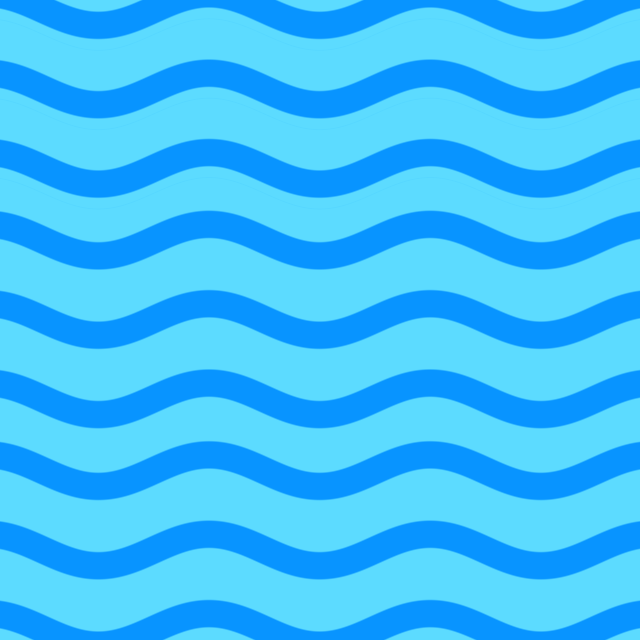
A Shadertoy shader for this pattern:

```glsl
// Rolling water stripes: thick blue wave bands on a pale cyan ground.
// One cosine bends the plane; bands sit in repeating tiles of three rows, with
// a slightly tighter gap at each tile seam and faint contours in the top tile.

const float TAU = 6.2831853;
const vec3 PALE_CYAN = vec3(0.36, 0.86, 1.00);
const vec3 WATER_BLUE = vec3(0.03, 0.58, 1.00);

const float WAVE_LENGTH = 0.3457;
const float WAVE_HEIGHT = 0.0246;    // amplitude around the rest line
const float TROUGH_X = 0.1537;

const float ROWS_PER_TILE = 3.0;
const float ROW_GAP = 0.1240;
const float TILE_HEIGHT = 0.3602;    // a little less than three row gaps
const float FIRST_ROW = 0.0150;      // rest line of the top row, from the top

const float BAND_HALF_WIDTH = 0.0213;
const float CONTOUR_DROP = 0.0390;   // contour below the middle of its band
const float CONTOUR_HALF_WIDTH = 0.0006;
const float CONTOUR_STRENGTH = 0.07;
const float EDGE_SOFTNESS = 0.0017;

// Coverage of a stroke, from the distance to its centre line.
float stroke(float dist, float halfWidth, float softness) {
    return 1.0 - smoothstep(halfWidth - softness, halfWidth + softness, dist);
}

// Downward wave displacement in x, and its slope in y.
vec2 waveAndSlope(float x, float wavelength, float amplitude, float troughX) {
    float k = TAU / wavelength;
    float phase = k * (x - troughX);
    return vec2(cos(phase), -k * sin(phase)) * amplitude;
}

// Signed depth below the nearest row; the last row in a tile ends at its seam.
float depthFromRow(float depth, float gap, float tileHeight, float rows) {
    float local = mod(depth + 0.5 * gap, tileHeight);
    float row = min(floor(local / gap), rows - 1.0);
    return local - (row + 0.5) * gap;
}

void mainImage(out vec4 fragColor, in vec2 fragCoord) {
    vec2 p = fragCoord / iResolution.y;
    float pixel = 1.0 / iResolution.y;

    // Straighten the waves; dividing by the slope keeps stroke width even.
    vec2 wave = waveAndSlope(p.x, WAVE_LENGTH, WAVE_HEIGHT, TROUGH_X);
    float depth = 1.0 - p.y - wave.x - FIRST_ROW;
    float rowDepth = depthFromRow(depth, ROW_GAP, TILE_HEIGHT, ROWS_PER_TILE);
    float stretch = sqrt(1.0 + wave.y * wave.y);

    // Broad bands
    float softness = max(EDGE_SOFTNESS, 0.75 * pixel);
    float band = stroke(abs(rowDepth) / stretch, BAND_HALF_WIDTH, softness);

    // Hairline contours under the rows of the top tile only
    float topTile = 1.0 - step(TILE_HEIGHT - 0.5 * ROW_GAP, depth);
    topTile *= step(-0.5 * ROW_GAP, depth);
    float contourDist = abs(rowDepth - CONTOUR_DROP) / stretch;
    float contour = stroke(contourDist, CONTOUR_HALF_WIDTH, 0.75 * pixel) * topTile;

    vec3 color = mix(PALE_CYAN, WATER_BLUE, CONTOUR_STRENGTH * contour);
    color = mix(color, WATER_BLUE, band);
    fragColor = vec4(color, 1.0);
}
```
